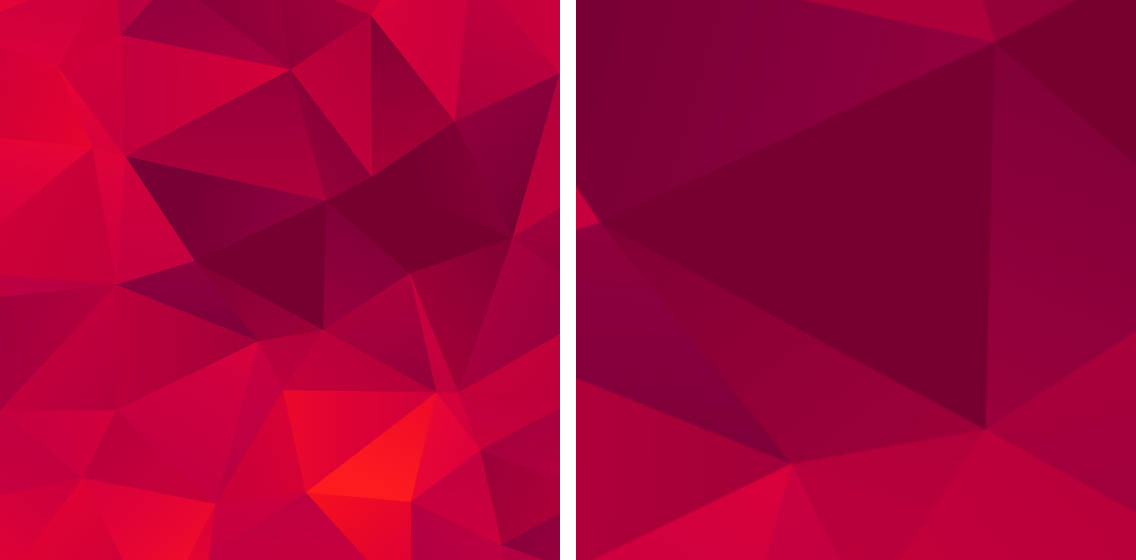
Left, the full canvas; right, a detail of the centre.
Write a Shadertoy shader that draws this background.

```glsl
// Low-poly backdrop of crimson, wine and scarlet triangles with soft inner gradients.

#define CELLS 5.3      // lattice cells per canvas height
#define JITTER 0.88    // vertex scatter, below 1 keeps the mesh simple
#define TILT 0.42      // lattice rotation in radians
#define EDGE 0.0018    // edge softness in canvas units
#define CONTRAST 0.30  // random tone spread between facets
#define DRIFT 0.22     // strength of the broad tone noise
#define SHADE 0.75     // tone slope inside a facet
#define HUE 0.035      // random blue shift of a facet
#define SEED 7.0

vec2 hash2(vec2 p) {
    vec3 q = fract(vec3(p.xyx + SEED) * vec3(0.1031, 0.1030, 0.0973));
    q += dot(q, q.yzx + 33.33);
    return fract((q.xx + q.yz) * q.zy);
}

float cross2(vec2 a, vec2 b) { return a.x * b.y - a.y * b.x; }

mat2 rotation(float a) { return mat2(cos(a), sin(a), -sin(a), cos(a)); }

float cornerSlope(vec2 cell, vec2 corner, vec2 f) {
    return dot(hash2(cell + corner) * 2.0 - 1.0, f - corner);
}

float gradientNoise(vec2 p) {
    vec2 i = floor(p), f = fract(p);
    vec2 u = f * f * f * (f * (f * 6.0 - 15.0) + 10.0);
    float low = mix(cornerSlope(i, vec2(0, 0), f), cornerSlope(i, vec2(1, 0), f), u.x);
    float high = mix(cornerSlope(i, vec2(0, 1), f), cornerSlope(i, vec2(1, 1), f), u.x);
    return mix(low, high, u.y);
}

float glow(vec2 p, vec2 centre, vec2 radius) {
    vec2 d = (p - centre) / radius;
    return exp(-dot(d, d));
}

// Broad distribution of dark and bright zones
float toneField(vec2 p) {
    float t = 0.47 + DRIFT * gradientNoise(p * 4.0);
    t -= 0.56 * glow(p, vec2(0.68, 0.59), vec2(0.36, 0.20));
    t -= 0.45 * glow(p, vec2(1.00, 0.00), vec2(0.15));
    t -= 0.28 * glow(p, vec2(0.50, 0.96), vec2(0.14));
    t += 0.42 * glow(p, vec2(0.08, 0.80), vec2(0.25, 0.20));
    t += 0.52 * glow(p, vec2(0.70, 0.20), vec2(0.19, 0.16));
    t += 0.44 * glow(p, vec2(0.26, 0.02), vec2(0.28, 0.15));
    t += 0.26 * glow(p, vec2(0.84, 0.98), vec2(0.13));
    return t;
}

// Colour ramp from wine to scarlet; the last component is the tone of each stop
vec3 ramp(float t) {
    const vec4 stops[8] = vec4[8](
        vec4(0.47, 0.00, 0.19, 0.00), vec4(0.53, 0.00, 0.22, 0.10),
        vec4(0.64, 0.00, 0.23, 0.27), vec4(0.75, 0.00, 0.24, 0.49),
        vec4(0.81, 0.00, 0.23, 0.69), vec4(0.88, 0.01, 0.21, 0.82),
        vec4(0.95, 0.05, 0.15, 0.94), vec4(0.99, 0.11, 0.12, 1.05));
    vec3 col = stops[0].rgb;
    for (int i = 1; i < 8; i++) {
        float k = (t - stops[i - 1].w) / (stops[i].w - stops[i - 1].w);
        col = mix(col, stops[i].rgb, clamp(k, 0.0, 1.0));
    }
    return col;
}

vec2 meshVertex(vec2 id) { return id + JITTER * (hash2(id) - 0.5); }

// Signed distance to the line a-b, positive on its left
float side(vec2 p, vec2 a, vec2 b) { return cross2(normalize(b - a), p - a); }

// Adds one facet, weighted by its smoothed coverage
void addFacet(inout vec4 sum, vec2 p, vec2 a, vec2 b, vec2 c, vec2 id, float soft) {
    float turn = sign(cross2(b - a, c - a));
    float inside = min(min(side(p, a, b) * turn, side(p, b, c) * turn), side(p, c, a) * turn);
    float cover = clamp(inside / soft + 0.5, 0.0, 1.0);
    if (cover <= 0.0) return;
    vec2 centre = (a + b + c) / 3.0;
    vec2 rnd = hash2(id + 41.7);
    float angle = 6.2832 * hash2(id + 13.1).x;
    float tone = toneField(rotation(TILT) * centre / CELLS) + CONTRAST * (rnd.x - 0.5);
    tone += SHADE / CELLS * dot(p - centre, vec2(cos(angle), sin(angle)));
    vec3 col = ramp(tone);
    col.b += HUE * (rnd.y - 0.5);
    sum += vec4(col, 1.0) * cover;
}

void mainImage(out vec4 fragColor, in vec2 fragCoord) {
    vec2 uv = fragCoord / iResolution.y;
    vec2 p = uv * rotation(TILT) * CELLS;
    float soft = CELLS * max(EDGE, 1.0 / iResolution.y);
    vec4 sum = vec4(0.0);

    // Split each nearby scattered quad along its shorter valid diagonal
    for (int y = -1; y <= 1; y++)
    for (int x = -1; x <= 1; x++) {
        vec2 id = floor(p) + vec2(x, y);
        vec2 a = meshVertex(id), b = meshVertex(id + vec2(1, 0));
        vec2 c = meshVertex(id + vec2(1, 1)), d = meshVertex(id + vec2(0, 1));
        bool acValid = cross2(c - a, b - a) * cross2(c - a, d - a) < 0.0;
        bool bdValid = cross2(d - b, a - b) * cross2(d - b, c - b) < 0.0;
        bool useAC = acValid && (!bdValid || distance(a, c) < distance(b, d));
        if (!useAC) { vec2 first = a; a = b; b = c; c = d; d = first; }
        addFacet(sum, p, a, b, c, id, soft);
        addFacet(sum, p, a, c, d, id + 0.5, soft);
    }
    fragColor = vec4(clamp(sum.rgb / max(sum.a, 0.001), 0.0, 1.0), 1.0);
}
```
